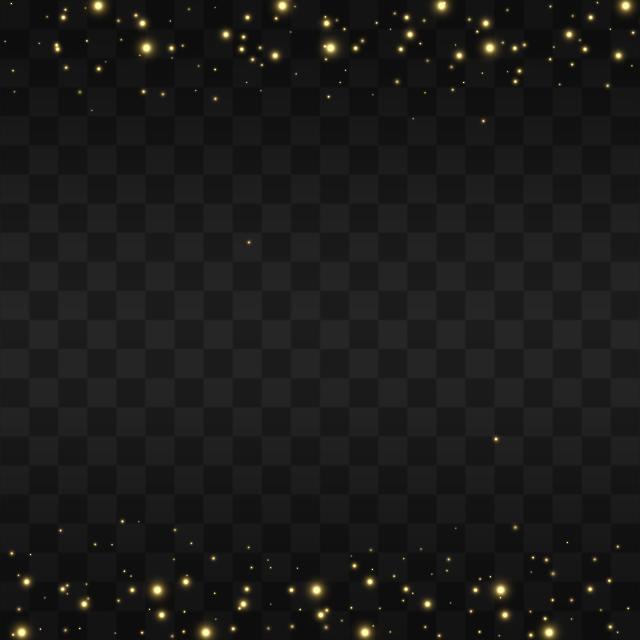
Write a Shadertoy shader that draws this background.

```glsl
const float CHECKS = 22.0;            // squares per canvas height
const vec2 DARK_RANGE = vec2(0.108, 0.050);   // middle, edge
const vec2 LIGHT_RANGE = vec2(0.148, 0.074);  // middle, edge
const float MIDDLE = 0.485;
const float ROW_PERIOD = 0.2682;      // average gap between repeated lights
const float ROW_STAGGER = 0.0195;     // shift of every second light
const float LARGE = 0.0074;
const float MEDIUM = 0.0047;
const float SMALL = 0.0032;
const float DUST_CELLS = 25.0;
const vec2 DUST_RADIUS = vec2(0.0010, 0.0030);
const vec2 BAND_FADE = vec2(0.11, 0.21);      // dust thins out here
const vec3 CORE_COLOR = vec3(1.0, 0.95, 0.70);
const vec3 HALO_COLOR = vec3(0.72, 0.58, 0.22);

vec3 hash3(vec2 p) {
    vec3 q = fract(p.xyx * vec3(0.1031, 0.1030, 0.0973));
    q += dot(q, q.yxz + 33.33);
    return fract((q.xxy + q.yzz) * q.zyx);
}

// Bright core with a soft golden halo
vec3 glow(vec2 offset, float radius) {
    float d = length(offset) / radius;
    return CORE_COLOR * exp(-d * d * 1.6) + HALO_COLOR * 0.75 * exp(-d * d * 0.35);
}

// Staggered row of equal lights
vec3 lightRow(vec2 p, float start, float height, float radius) {
    vec3 sum = vec3(0.0);
    for (int i = 0; i < 4; i++) {
        float x = start + ROW_PERIOD * float(i) + ROW_STAGGER * float(i % 2);
        sum += glow(p - vec2(x, height), radius);
    }
    return sum;
}

// Random specks, dense near the top and bottom
vec3 dust(vec2 p) {
    vec3 sum = vec3(0.0);
    vec2 home = floor(p * DUST_CELLS);
    for (int y = -1; y <= 1; y++) {
        for (int x = -1; x <= 1; x++) {
            vec2 cell = home + vec2(x, y);
            vec3 rnd = hash3(cell + 71.0);
            vec2 center = (cell + 0.1 + 0.8 * rnd.xy) / DUST_CELLS;
            float edge = min(center.y, 1.0 - center.y);
            float chance = 0.9 * (1.0 - smoothstep(BAND_FADE.x, BAND_FADE.y, edge));
            vec3 trait = hash3(cell + 137.0);
            float radius = mix(DUST_RADIUS.x, DUST_RADIUS.y, trait.x * trait.x);
            float power = mix(0.45, 0.9, trait.y);
            sum += step(rnd.z, chance) * power * glow(p - center, radius);
        }
    }
    return sum;
}

// Checkerboard that brightens toward the middle
vec3 checkerboard(vec2 p) {
    float sharpness = iResolution.y / (3.14159 * CHECKS);
    vec2 wave = clamp(sin(3.14159 * p * CHECKS) * sharpness, -1.0, 1.0);
    float lightSquare = 0.5 - 0.5 * wave.x * wave.y;
    float fade = smoothstep(0.0, 0.5, abs(p.y - MIDDLE));
    float dark = mix(DARK_RANGE.x, DARK_RANGE.y, fade);
    float light = mix(LIGHT_RANGE.x, LIGHT_RANGE.y, fade);
    return vec3(mix(dark, light, lightSquare));
}

void mainImage(out vec4 fragColor, in vec2 fragCoord) {
    vec2 p = fragCoord / iResolution.y;
    vec3 lights = dust(p);

    // Upper band
    lights += lightRow(p, 0.1536, 0.991, LARGE);
    lights += lightRow(p, 0.229, 0.925, LARGE);
    lights += lightRow(p, 0.2227, 0.9635, MEDIUM);
    lights += lightRow(p, 0.430, 0.913, MEDIUM);
    lights += lightRow(p, 0.353, 0.946, MEDIUM);
    lights += lightRow(p, 0.268, 0.9245, SMALL);
    lights += lightRow(p, 0.099, 0.9727, SMALL);
    lights += lightRow(p, 0.090, 0.923, SMALL);

    // Lower band
    lights += lightRow(p, -0.0417, 0.078, LARGE);
    lights += lightRow(p, 0.034, 0.0117, LARGE);
    lights += lightRow(p, -0.035, 0.039, MEDIUM);
    lights += lightRow(p, -0.156, 0.056, MEDIUM);
    lights += lightRow(p, -0.246, 0.091, MEDIUM);
    lights += lightRow(p, -0.081, 0.078, SMALL);
    lights += lightRow(p, 0.098, 0.0794, SMALL);

    // Screen blend keeps the cores from clipping harshly
    vec3 color = 1.0 - (1.0 - checkerboard(p)) * (1.0 - min(lights, 1.0));
    fragColor = vec4(color, 1.0);
}
```
